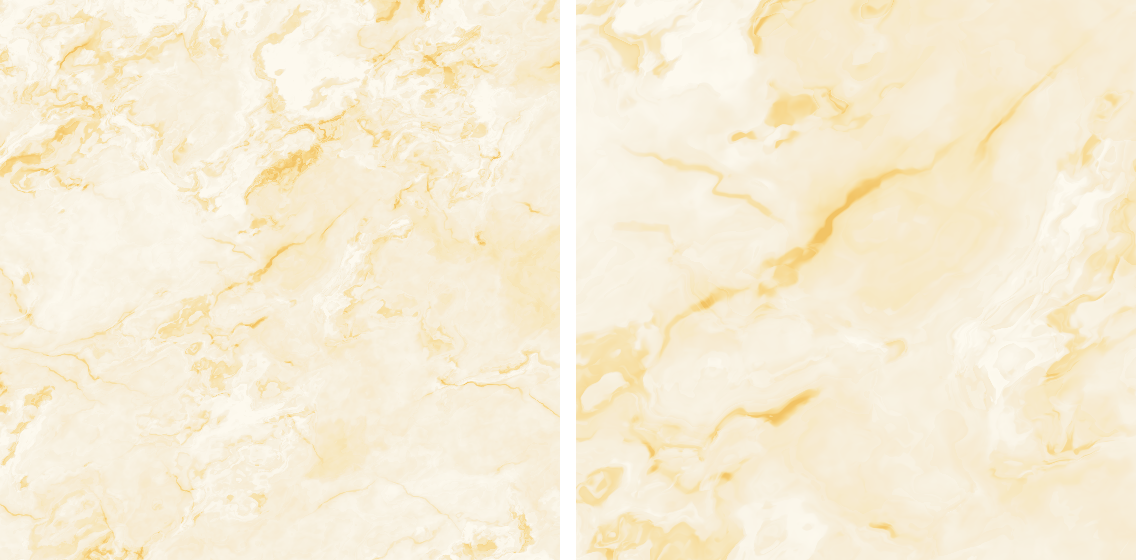
Left: the whole. Right: its middle third, enlarged.
A WebGL 2 fragment shader for this texture:

```glsl
#version 300 es
precision highp float;

uniform vec2 u_resolution;
out vec4 fragColor;

const int VEIN_COUNT = 36;
const vec3 STONE_RAMP[7] = vec3[7](
    vec3(0.98, 0.96, 0.91), vec3(0.97, 0.94, 0.87), vec3(0.97, 0.92, 0.82),
    vec3(0.97, 0.91, 0.76), vec3(0.97, 0.88, 0.66), vec3(0.97, 0.84, 0.54),
    vec3(0.95, 0.77, 0.40));

vec3 hash3(vec2 p) {
    vec3 q = fract(p.xyx * vec3(0.1031, 0.1030, 0.0973));
    q += dot(q, q.yxz + 33.33);
    return fract((q.xxy + q.yzz) * q.zyx);
}

vec2 rotate(vec2 p, float angle) {
    float c = cos(angle), s = sin(angle);
    return vec2(c * p.x - s * p.y, s * p.x + c * p.y);
}

// Cellular noise: random cell values blended by distance to the cell points
float cellNoise(vec2 p, float sharpness) {
    vec2 cell = floor(p), local = p - cell;
    vec2 sum = vec2(0.0);
    for (int y = -1; y <= 1; y++) {
        for (int x = -1; x <= 1; x++) {
            vec2 offset = vec2(x, y);
            vec3 h = hash3(cell + offset);
            vec2 d = offset + h.xy - local;
            sum += vec2(h.z, 1.0) * exp(-sharpness * dot(d, d));
        }
    }
    return sum.x / sum.y;
}

float layeredCells(vec2 p, int octaves) {
    float total = 0.0, weight = 0.0, amplitude = 1.0;
    for (int i = 0; i < octaves; i++) {
        total += amplitude * cellNoise(p, 8.0);
        weight += amplitude;
        amplitude *= 0.54;
        p = rotate(p, 0.7) * 2.07 + 13.7;
    }
    return total / weight;
}

// Slow rise followed by a crisp drop, like a torn sheet of stone
float tornEdge(float height, float softness) {
    float f = fract(height);
    return f * (1.0 - smoothstep(1.0 - softness, 1.0, f));
}

// Tapered wavy stroke with a thin core and a soft halo
float vein(vec2 p, vec2 centre, float angle, float reach, float width) {
    vec2 r = rotate(p - centre, -angle);
    float along = r.x / reach;
    float phase = centre.x * 40.0;
    r.y += reach * (0.09 * sin(along * 3.0 + phase) + 0.03 * sin(along * 8.0 + phase * 1.7));
    float taper = 1.0 - smoothstep(0.3, 1.0, abs(along));
    float core = 1.0 - smoothstep(0.2 * width, width, abs(r.y));
    float halo = exp(-r.y * r.y / (9.0 * width * width));
    return taper * (0.6 * core + 0.4 * halo);
}

float veinField(vec2 p) {
    float strongest = 0.0;
    for (int i = 0; i < VEIN_COUNT; i++) {
        vec3 place = hash3(vec2(float(i) * 3.7 + 5.0, 21.0));
        vec3 shape = hash3(vec2(float(i) * 5.3 + 2.0, 67.0));
        float lean = place.z < 0.6 ? 0.6 : -0.6;
        float angle = lean + 0.6 * (shape.x - 0.5);
        float reach = mix(0.04, 0.16, shape.y * shape.y);
        float width = mix(0.0025, 0.0045, shape.z);
        float strength = mix(0.55, 1.0, shape.x);
        strongest = max(strongest, strength * vein(p, place.xy, angle, reach, width));
    }
    return strongest;
}

vec3 stoneColour(float depth) {
    vec3 colour = STONE_RAMP[0];
    for (int i = 1; i < 7; i++) {
        colour = mix(colour, STONE_RAMP[i], clamp(depth - float(i - 1), 0.0, 1.0));
    }
    return colour + vec3(0.012, 0.018, 0.025) * clamp(-depth, 0.0, 1.0);
}

void main() {
    vec2 uv = gl_FragCoord.xy / min(u_resolution.x, u_resolution.y);

    // Leaning, warped domain
    vec2 p = rotate(uv, -0.55) * vec2(1.0, 1.35) + 4.0;
    vec2 warp = vec2(layeredCells(p * 5.0 + 3.0, 5), layeredCells(p * 5.0 + 47.0, 5)) - 0.5;
    vec2 q = p + 0.35 * warp;

    // Broad clouds
    float clouds = layeredCells(q * 4.4 + 9.0, 5);
    float depth = 0.95 + 4.4 * (clouds - 0.5) + 0.7 * smoothstep(0.58, 0.75, clouds);

    // Torn layers, stronger in the broken zones
    float broken = smoothstep(0.46, 0.62, layeredCells(q * 4.3 + 40.0, 4));
    float layers = layeredCells(q * 4.5 + 80.0, 5);
    depth += 1.5 * mix(0.4, 1.0, broken) * (tornEdge(layers * 6.0, 0.05) - 0.45);

    // Gold and white flakes over a faint mottle
    float flakes = layeredCells(q * 22.0 + 60.0, 4);
    depth += 3.2 * broken * smoothstep(0.53, 0.72, flakes);
    depth -= 1.5 * broken * (1.0 - smoothstep(0.36, 0.48, flakes));
    depth += 1.1 * (layeredCells(uv * 55.0 + 30.0, 2) - 0.5);

    // Golden veins
    float veinBreaks = mix(0.6, 1.0, smoothstep(0.3, 0.5, flakes));
    depth += 4.2 * veinBreaks * veinField(uv + 0.11 * warp);

    fragColor = vec4(stoneColour(depth), 1.0);
}
```
